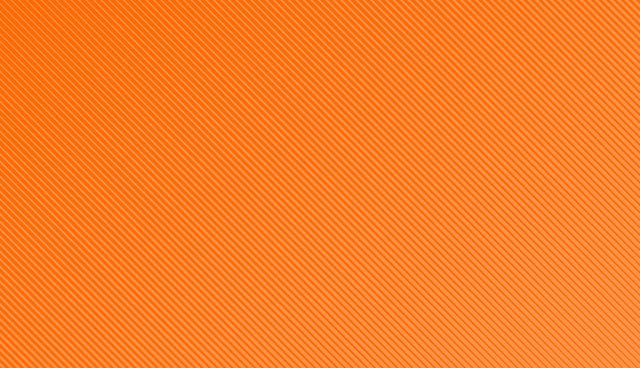
This pattern is drawn by a WebGL 2 fragment shader. Its source:

```glsl
#version 300 es
precision highp float;
// Fine diagonal pinstripes, falling to the right, in light orange on deep orange.
// A linear phase gives the stripes; their width swells smoothly from the
// upper left corner to the lower right one.

uniform vec2 u_resolution;
out vec4 outColor;

const vec2 STRIPE_COUNT = vec2(85.33, 49.0);  // repeats across and down
const float STRIPE_OFFSET = 0.0;              // phase shift, in repeats
const float THIN_SHARE = 0.19;                // light share of a repeat, upper left
const float WIDE_SHARE = 0.80;                // light share of a repeat, lower right
const float EDGE_SOFTNESS = 1.15;             // edge blur, in pixel footprints
const vec2 SWELL_WEIGHTS = vec2(0.55, 0.45);  // pull of x and of depth on the width
const vec3 DEEP_ORANGE = vec3(1.0, 0.41, 0.005);
const vec3 LIGHT_ORANGE = vec3(1.0, 0.585, 0.295);

// Share of a repeat covered by the light stripe at this place.
float stripeShare(vec2 uv) {
    float swell = dot(vec2(uv.x, 1.0 - uv.y), SWELL_WEIGHTS);
    return mix(THIN_SHARE, WIDE_SHARE, swell);
}

// Antialiased stripe coverage; phase and footprint are in repeats.
float stripeCoverage(float phase, float share, float footprint) {
    float centerDistance = abs(fract(phase) - 0.5);
    return clamp((0.5 * share - centerDistance) / footprint + 0.5, 0.0, 1.0);
}

void main() {
    vec2 uv = gl_FragCoord.xy / u_resolution;

    // Phase grows across the stripes, one unit per repeat
    float phase = dot(uv, STRIPE_COUNT) + STRIPE_OFFSET;
    float footprint = EDGE_SOFTNESS * length(STRIPE_COUNT / u_resolution);

    float light = stripeCoverage(phase, stripeShare(uv), footprint);
    outColor = vec4(mix(DEEP_ORANGE, LIGHT_ORANGE, light), 1.0);
}
```
